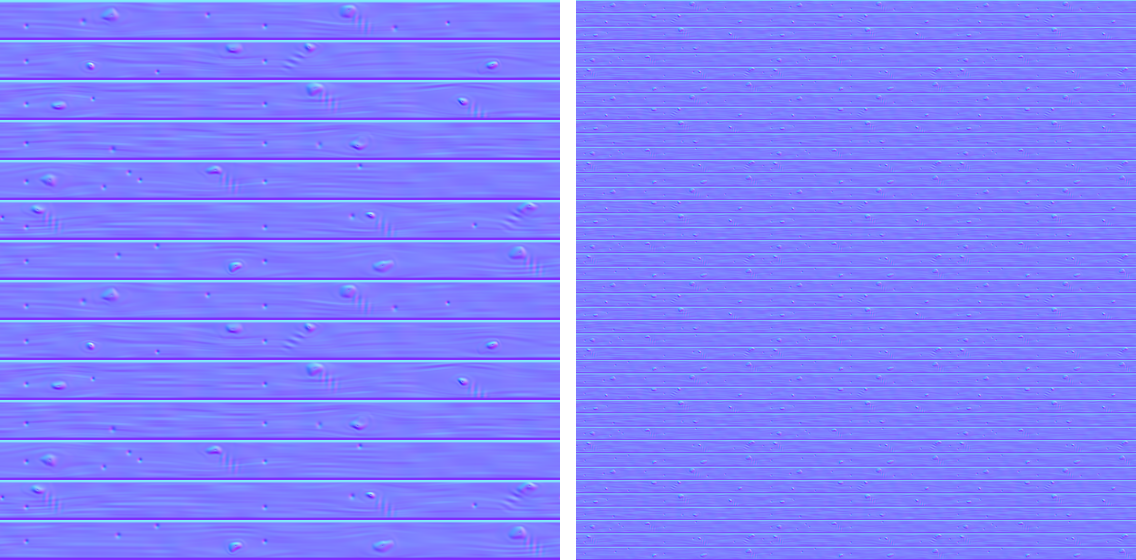
Left, the tile; right, the same tile 3 across and 3 down.
A WebGL 1 fragment shader for this texture map:

```glsl
precision highp float;
uniform vec2 u_resolution;

const float PLANKS = 14.0;        // planks down the canvas
const float VARIANTS = 7.0;       // distinct planks before the set repeats
const float KNOT_SLOTS = 4.0;     // possible knots along a plank
const float KNOT_CHANCE = 0.7;
const vec2  KNOT_SIZE = vec2(0.20, 0.115);
const float KNOT_HEIGHT = 0.042;
const float SCAR_HEIGHT = 0.010;
const float PIT_RADIUS = 0.05;
const float PIT_DEPTH = 0.028;
const float FINE_GRAIN = 0.013;
const float BROAD_GRAIN = 0.012;
const float BLOTCH = 0.022;
const float LIT_EDGE = 0.84;      // slope on the upper edge of a plank
const float DARK_EDGE = 0.64;     // slope on the lower edge
const float BASE_TILT = -0.015;
const float BLUE_FALLOFF = 0.04;
const float SAMPLE_STEP = 0.014;

float hash(vec2 p) {
  return fract(sin(dot(p, vec2(127.1, 311.7))) * 43758.5453);
}

// Value noise that wraps in x after a whole number of cells
float wrapNoise(vec2 p, float period, float seed) {
  vec2 i = floor(p);
  vec2 f = p - i;
  f = f * f * (3.0 - 2.0 * f);
  float x0 = mod(i.x, period);
  float x1 = mod(i.x + 1.0, period);
  float y = i.y + seed * 61.0;
  return mix(mix(hash(vec2(x0, y)), hash(vec2(x1, y)), f.x),
             mix(hash(vec2(x0, y + 1.0)), hash(vec2(x1, y + 1.0)), f.x), f.y);
}

// Noise over plank coordinates, with cells per plank height on each axis
float plankNoise(vec2 q, vec2 cells, float seed) {
  return wrapNoise(q * cells, PLANKS * cells.x, seed) - 0.5;
}

// Shortest offset around the horizontal wrap
vec2 wrapOffset(vec2 q, vec2 center) {
  vec2 d = q - center;
  d.x = mod(d.x + 0.5 * PLANKS, PLANKS) - 0.5 * PLANKS;
  return d;
}

float pit(vec2 q, vec2 center, float radius) {
  vec2 d = wrapOffset(q, center) / radius;
  return -PIT_DEPTH * exp(-dot(d, d));
}

// Slanted band of torn fibres running down from a knot
float scar(vec2 d, float side) {
  vec2 axis = normalize(vec2(0.75 * side, -0.65));
  float along = dot(d, axis);
  float across = dot(d, vec2(-axis.y, axis.x));
  float band = exp(-across * across * 55.0)
             * smoothstep(0.12, 0.3, along) * (1.0 - smoothstep(0.6, 0.95, along));
  return SCAR_HEIGHT * band * sin(30.0 * along + 16.0 * across);
}

float woodHeight(vec2 q, float plank) {
  float h = 0.0;
  float grainY = q.y;
  float ragged = plankNoise(q, vec2(5.0), plank + 20.0);

  // Knots push the grain aside
  for (float i = 0.0; i < KNOT_SLOTS; i++) {
    vec2 id = vec2(i + 3.0, plank * 5.0 + 2.0);
    float present = step(hash(id), KNOT_CHANCE);
    float x = (i + 0.15 + 0.7 * hash(id + 17.0)) * PLANKS / KNOT_SLOTS;
    vec2 d = wrapOffset(q, vec2(x, mix(0.3, 0.82, hash(id + 31.0))));
    vec2 spread = d * vec2(1.1, 2.6);
    grainY -= present * 0.75 * d.y * exp(-dot(spread, spread));
    vec2 size = KNOT_SIZE * mix(0.6, 1.15, hash(id + 43.0));
    float r = length((d + 0.12 * ragged) / size);
    float dome = KNOT_HEIGHT * exp(-r * r) + 0.008 * sin(4.0 * r) * exp(-0.35 * r * r);
    float torn = step(0.5, hash(id + 59.0));
    float side = hash(id + 71.0) < 0.3 ? -1.0 : 1.0;
    h += present * (dome + torn * scar(d, side));
  }

  // Nail holes in two columns, and loose pits
  float nailY = mix(0.32, 0.52, hash(vec2(plank, 83.0)));
  h += pit(q, vec2(0.047 * PLANKS, nailY), PIT_RADIUS);
  h += pit(q, vec2(0.473 * PLANKS, nailY), PIT_RADIUS);
  for (float i = 0.0; i < 4.0; i++) {
    vec2 id = vec2(i + 91.0, plank + 7.0);
    vec2 center = vec2(PLANKS * hash(id), mix(0.15, 0.88, hash(id + 13.0)));
    h += step(hash(id + 29.0), 0.6) * pit(q, center, PIT_RADIUS * mix(0.8, 1.4, hash(id + 37.0)));
  }

  // Long fibres and soft unevenness
  float strength = mix(0.55, 1.25, hash(vec2(plank + 4.0, 101.0)));
  vec2 g = vec2(q.x, grainY + 0.12 * plankNoise(q, vec2(0.5, 1.0), plank + 10.0));
  h += strength * FINE_GRAIN * plankNoise(g, vec2(1.0, 14.0), plank);
  h += strength * BROAD_GRAIN * plankNoise(g, vec2(0.5, 6.0), plank + 30.0);
  return h + BLOTCH * plankNoise(q, vec2(2.0, 3.0), plank + 40.0);
}

void main() {
  vec2 p = gl_FragCoord.xy / u_resolution * PLANKS;
  float row = floor(p.y);
  float plank = mod(PLANKS - 1.0 - row, VARIANTS);
  vec2 q = vec2(p.x, p.y - row);

  float h = woodHeight(q, plank);
  vec2 slope = vec2(h - woodHeight(q + vec2(SAMPLE_STEP, 0.0), plank),
                    h - woodHeight(q + vec2(0.0, SAMPLE_STEP), plank)) / SAMPLE_STEP;
  slope.y += BASE_TILT;

  // Bevels on both sides of the nearest seam
  float seam = q.y > 0.5 ? q.y - 1.0 : q.y;
  float gap = abs(seam);
  float pixel = PLANKS / u_resolution.y;
  float lit = 1.0 - smoothstep(0.025, 0.09, gap);
  float dark = 1.0 - smoothstep(0.04, 0.08, gap);
  float lower = smoothstep(-0.5 * pixel, 0.5 * pixel, seam);
  slope *= smoothstep(0.02, 0.09, gap);
  slope.y += mix(LIT_EDGE * lit, -DARK_EDGE * dark, lower);

  slope = clamp(slope, -1.0, 1.0);
  gl_FragColor = vec4(0.5 + 0.5 * slope, 1.0 - BLUE_FALLOFF * dot(slope, slope), 1.0);
}
```
